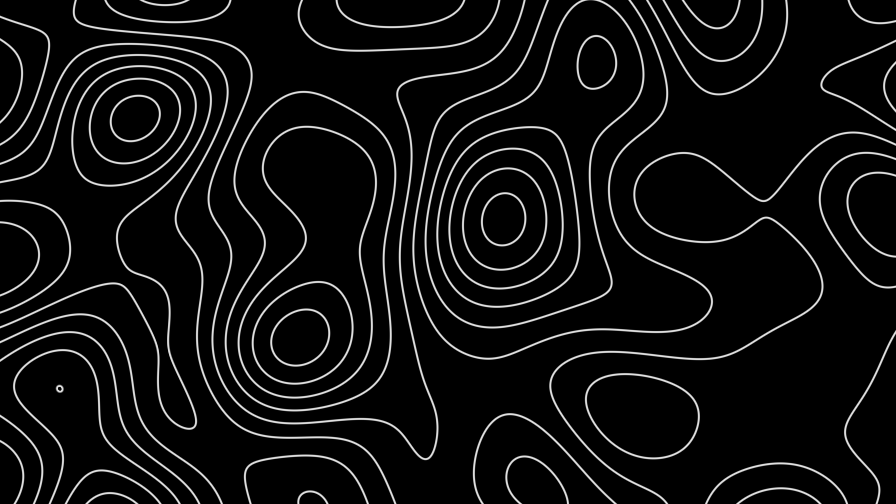
This pattern is drawn by a Shadertoy shader. Its source:

```glsl
const vec3 BACKGROUND = vec3(0.0);
const vec3 LINE_COLOR = vec3(0.88);
const float LINE_WIDTH = 0.0039;    // fraction of canvas height
const float LEVEL_STEP = 0.167;     // height between two contours
const float GOLDEN_ANGLE = 2.39996;
const int WAVE_COUNT = 24;

float hash(float n) {
    return fract(sin(n * 12.9898 + 4.137) * 43758.5);
}

// One plane wave: slope in xy, height in z
vec3 planeWave(vec2 p, float angle, float frequency, float phase) {
    vec2 direction = vec2(cos(angle), sin(angle));
    float t = dot(p, direction) * frequency + phase;
    return vec3(direction * cos(t), sin(t) / frequency);
}

// Smooth terrain of layered sines, long waves being the tallest
vec3 terrain(vec2 p, float lowFrequency, float highFrequency) {
    vec3 sum = vec3(0.0);
    for (int i = 0; i < WAVE_COUNT; i++) {
        float n = float(i);
        float frequency = mix(lowFrequency, highFrequency, (n + 0.5) / float(WAVE_COUNT));
        sum += planeWave(p, n * GOLDEN_ANGLE, frequency, 6.28318 * hash(n));
    }
    return sum;
}

// Distance to the nearest contour, from height and slope
float contourDistance(vec3 ground, float levelStep) {
    float offset = abs(fract(ground.z / levelStep) - 0.5) * levelStep;
    return offset / max(length(ground.xy), 0.001);
}

// Soft-edged stroke coverage
float stroke(float dist, float width, float softness) {
    return 1.0 - smoothstep(0.5 * width - softness, 0.5 * width + softness, dist);
}

void mainImage(out vec4 fragColor, in vec2 fragCoord) {
    float pixel = 1.0 / iResolution.y;
    vec2 p = (fragCoord - 0.5 * iResolution.xy) * pixel;

    vec3 ground = terrain(p, 6.0, 20.0);
    float line = stroke(contourDistance(ground, LEVEL_STEP), LINE_WIDTH, 0.75 * pixel);

    fragColor = vec4(mix(BACKGROUND, LINE_COLOR, line), 1.0);
}
```
